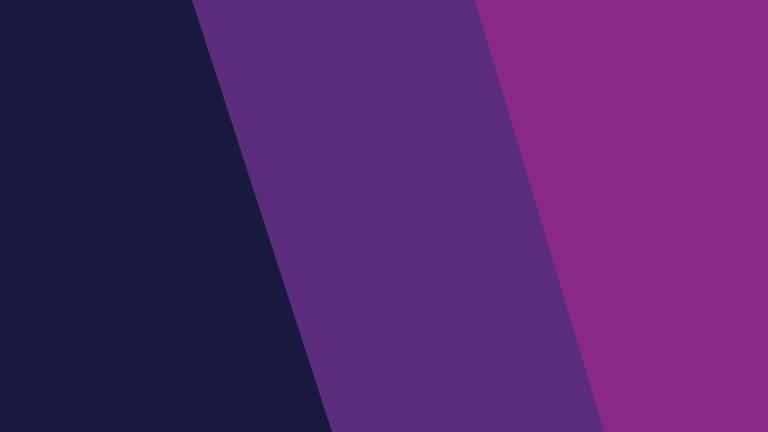
Reproduce this background procedurally as a Shadertoy shader.

```glsl
// Three flat colour panels, navy, violet and magenta, split by two slanted edges.

const vec3 NAVY    = vec3(0.098, 0.094, 0.247);
const vec3 VIOLET  = vec3(0.361, 0.173, 0.486);
const vec3 MAGENTA = vec3(0.541, 0.157, 0.533);

// Each edge: x at the bottom and x at the top, as fractions of canvas width
const vec2 LEFT_EDGE  = vec2(0.4323, 0.2500);
const vec2 RIGHT_EDGE = vec2(0.7868, 0.6185);

// Coverage of the area to the right of a slanted edge, smoothed over one pixel
float rightOf(vec2 uv, vec2 edge) {
    float aspect = iResolution.x / iResolution.y;
    float slope = (edge.y - edge.x) * aspect;
    float offset = (uv.x - mix(edge.x, edge.y, uv.y)) * aspect;
    float signedDistance = offset / sqrt(1.0 + slope * slope);
    return clamp(signedDistance * iResolution.y + 0.5, 0.0, 1.0);
}

void mainImage(out vec4 fragColor, in vec2 fragCoord) {
    vec2 uv = fragCoord / iResolution.xy;

    // Layer the panels from left to right
    vec3 color = mix(NAVY, VIOLET, rightOf(uv, LEFT_EDGE));
    color = mix(color, MAGENTA, rightOf(uv, RIGHT_EDGE));

    fragColor = vec4(color, 1.0);
}
```
